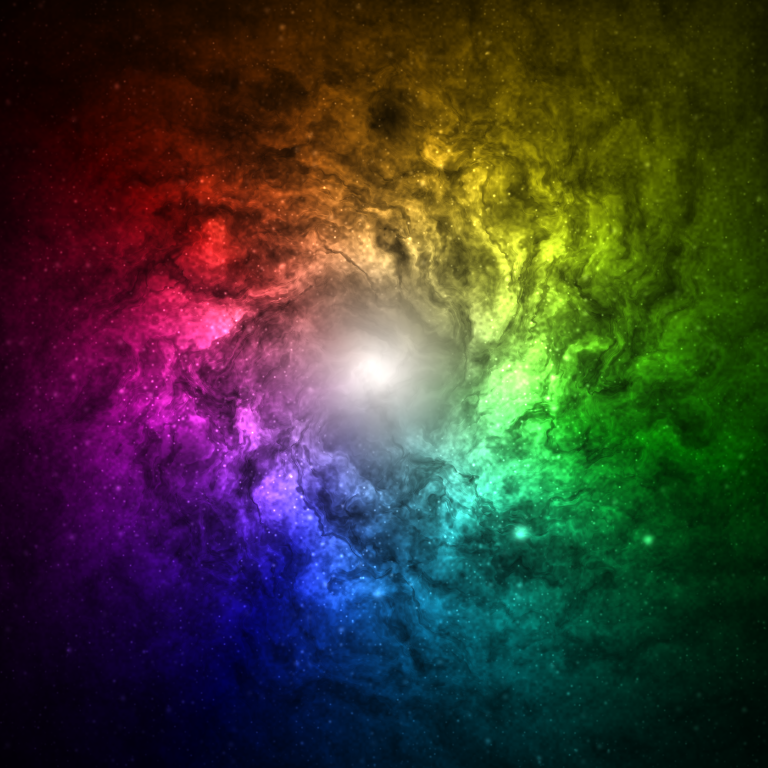
Reproduce this background procedurally as a WebGL 2 fragment shader.

```glsl
#version 300 es
precision highp float;
// A spiral galaxy with a white core, dust lanes and a rainbow of hues around it.

uniform vec2 u_resolution;
out vec4 fragColor;

float hash(vec2 p) {
  return fract(sin(dot(p, vec2(127.1, 311.7))) * 43758.5453);
}

float noise(vec2 p) {
  vec2 i = floor(p), f = fract(p);
  f = f * f * (3.0 - 2.0 * f);
  return mix(mix(hash(i), hash(i + vec2(1, 0)), f.x),
             mix(hash(i + vec2(0, 1)), hash(i + vec2(1, 1)), f.x), f.y);
}

float fbm(vec2 p) {
  float sum = 0.0, amp = 0.5;
  for (int i = 0; i < 5; i++) {
    sum += amp * noise(p);
    p = mat2(1.6, 1.2, -1.2, 1.6) * p + 7.3;
    amp *= 0.55;
  }
  return sum / 1.055;
}

mat2 rotate(float a) {
  return mat2(cos(a), sin(a), -sin(a), cos(a));
}

float glow(vec2 p, vec2 center, float radius) {
  vec2 d = (p - center) / radius;
  return exp(-dot(d, d));
}

vec3 hueColor(float degrees) {
  vec3 k = abs(fract(degrees / 360.0 + vec3(0.0, 2.0, 1.0) / 3.0) * 6.0 - 3.0);
  return clamp(k - 1.0, 0.0, 1.0);
}

// One jittered point of light per cell; few of them are bright.
float starLayer(vec2 p, float cells, float rarity) {
  vec2 id = floor(p * cells);
  vec2 jitter = 0.3 + 0.4 * vec2(hash(id + 3.1), hash(id + 8.7));
  float d = length(fract(p * cells) - jitter);
  float power = pow(hash(id + 15.4), rarity);
  return power * exp(-d * d * 32.0) * smoothstep(0.5, 0.25, d);
}

void main() {
  vec2 uv = gl_FragCoord.xy / u_resolution;
  vec2 p = uv - vec2(0.497, 0.512);
  float r = length(p) + 0.0001;

  // Hue runs clockwise from orange at the top
  float t = atan(p.x, p.y);
  float hue = degrees(t) + 32.0 - 17.5 * sin(t) + 4.1 * cos(t)
    + 1.2 * cos(2.0 * t) - 5.2 * sin(2.0 * t);
  vec3 tint = hueColor(hue);
  tint = mix(tint, vec3(0.55), 0.28 * smoothstep(0.5, 0.15, r));
  tint = mix(tint, vec3(0.96, 0.93, 0.91), exp(-r * r / 0.022));

  // Noise gently sheared along the spiral
  vec2 q = rotate(-0.8 * log(r + 0.03)) * p;
  vec2 bend = vec2(fbm(uv * 14.0), fbm(uv * 14.0 + 31.0)) - 0.5;
  float clouds = fbm(q * 19.0 + bend * 2.0);
  float detail = fbm(uv * 50.0 + bend * 3.0);
  float lanes = 1.0 - smoothstep(0.0, 0.11, abs(fbm(q * 16.0 + 19.0 + bend * 2.0) - 0.47));
  float grain = noise(uv * 230.0);

  // Bright knots along the arms, and dark dust between them
  float knots = glow(uv, vec2(0.61, 0.75), 0.06) + glow(uv, vec2(0.74, 0.67), 0.06)
    + glow(uv, vec2(0.54, 0.80), 0.04) + glow(uv, vec2(0.28, 0.59), 0.07)
    + glow(uv, vec2(0.33, 0.34), 0.08) + glow(uv, vec2(0.45, 0.23), 0.05)
    + glow(uv, vec2(0.66, 0.50), 0.05) + glow(uv, vec2(0.74, 0.44), 0.08)
    + glow(uv, vec2(0.21, 0.48), 0.06) + 0.4 * glow(uv, vec2(0.60, 0.35), 0.06)
    + 0.6 * glow(uv, vec2(0.27, 0.71), 0.09) + 0.5 * glow(uv, vec2(0.80, 0.58), 0.06);
  float dust = glow(uv, vec2(0.36, 0.50), 0.04) + glow(uv, vec2(0.52, 0.30), 0.05)
    + glow(uv, vec2(0.66, 0.72), 0.03) + glow(uv, vec2(0.51, 0.85), 0.04)
    + glow(uv, vec2(0.24, 0.41), 0.04) + glow(uv, vec2(0.65, 0.26), 0.05)
    + glow(uv, vec2(0.30, 0.84), 0.05) + glow(uv, vec2(0.79, 0.61), 0.03);

  // Disc light, roughened away from the core
  float rough = smoothstep(0.06, 0.2, r);
  float disc = 1.02 * exp(-r * r / 0.13) + 0.012;
  disc += 0.07 * glow(uv, vec2(0.95, 0.5), 0.2) + 0.09 * glow(uv, vec2(0.85, 0.9), 0.25);
  float relief = 0.45 + 0.65 * smoothstep(0.25, 0.7, clouds) + 0.9 * (detail - 0.3);
  relief = mix(0.95, relief, 0.55 + 0.45 * smoothstep(0.55, 0.3, r));
  relief *= 1.0 - 0.35 * lanes * smoothstep(0.5, 0.25, r);
  relief *= (1.0 + 0.32 * knots) * (1.0 - 0.42 * min(dust, 1.0)) * (0.85 + 0.3 * grain);
  float light = disc * mix(0.62 + 0.25 * (clouds - 0.5), relief, rough);

  // Elliptical core
  vec2 e = rotate(0.12) * p / vec2(0.084, 0.064);
  light += 0.29 * exp(-dot(e, e)) + 0.10 * glow(p, vec2(0.0), 0.03);

  // Scattered stars, densest in the arms
  float stars = 0.0;
  for (int i = 0; i < 4; i++) {
    float n = float(i);
    stars += starLayer(uv + n * 0.37, 48.0 + 30.0 * n, 24.0 - 4.0 * n);
  }
  float arms = exp(-r * r / 0.13) * (0.35 + knots + smoothstep(0.4, 0.7, clouds));
  stars *= rough * (0.13 + 0.9 * arms);
  stars += glow(uv, vec2(0.678, 0.306), 0.009) + 0.8 * glow(uv, vec2(0.844, 0.297), 0.006)
    + 0.6 * glow(uv, vec2(0.492, 0.227), 0.006);

  vec3 color = tint * light + mix(tint, vec3(1.0), 0.35) * stars * 0.8;
  color += 0.2 * max(light - 0.75, 0.0);
  fragColor = vec4(clamp(color, 0.0, 1.0), 1.0);
}
```
